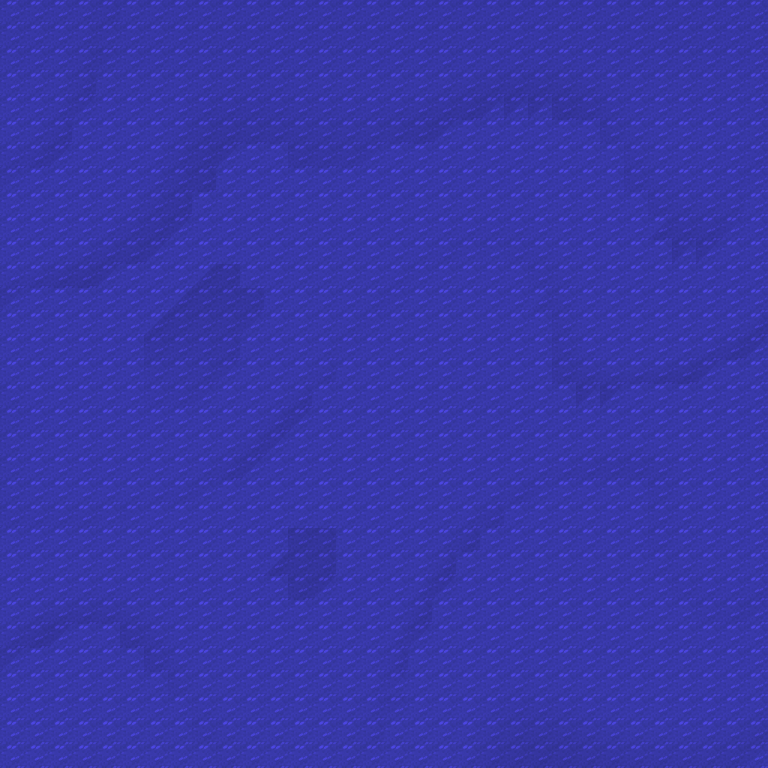
This texture is drawn by a WebGL 1 fragment shader. Its source:

```glsl
precision highp float;
// Rippled blue water: 32 x 32 identical tiles of crisp slanted grain, each with
// two unequal rows of bright specks. Patchy shadows deepen toward the contours
// of a broad wavy field and break off along the tile edges and diagonals.

#define TILES 32.0
#define TEXELS 16.0
#define DEEP vec3(0.200, 0.208, 0.600)
#define GLINT vec3(0.290, 0.270, 0.865)
#define BASE_LIGHT 0.18
#define STREAK_GAIN 0.055
#define GRAIN_GAIN 0.36
#define GLINT_GAIN 0.95
#define GLINT_SIZE vec2(0.092, 0.058)
#define SHADOW 0.085
#define TAU 6.28318

uniform vec2 u_resolution;

float hash(vec2 p) {
  return fract(sin(dot(p, vec2(12.99, 78.23))) * 437.58);
}

// Value noise that wraps after a whole number of lattice steps
float wrappedNoise(vec2 p, vec2 period) {
  vec2 i = floor(p);
  vec2 w = smoothstep(0.0, 1.0, p - i);
  vec2 a = mod(i, period);
  vec2 b = mod(i + 1.0, period);
  return mix(mix(hash(a), hash(vec2(b.x, a.y)), w.x),
             mix(hash(vec2(a.x, b.y)), hash(b), w.x), w.y) - 0.5;
}

// Texel grain plus strokes sheared to rise to the right
float grain(vec2 f) {
  float texels = wrappedNoise(f * TEXELS - 0.5, vec2(TEXELS));
  vec2 sheared = vec2(0.5 * f.x, f.y - 0.5 * f.x) * TEXELS - 0.5;
  return texels + 0.35 * wrappedNoise(sheared, vec2(0.5 * TEXELS));
}

// Whole-number frequencies keep the slanted streaks seamless
float streaks(vec2 f) {
  return 0.8 * sin(TAU * dot(f, vec2(-1.0, 1.0)) + 0.8)
       + 0.5 * sin(TAU * dot(f, vec2(-1.0, 3.0)) + 2.1)
       + 0.5 * sin(TAU * dot(f, vec2(-3.0, 5.0)) + 4.0);
}

// Two rows of four specks that shrink and fade as each row rises
float glints(vec2 f) {
  float sum = 0.0;
  for (int k = 0; k < 8; k++) {
    float row = mod(float(k), 2.0);
    float along = floor(float(k) * 0.5);
    vec2 center = vec2(0.39 + 0.15 * row + 0.19 * along,
                       0.86 - 0.46 * row + 0.06 * along);
    center.y += 0.12 * (hash(vec2(along, row + 3.0)) - 0.5);
    vec2 d = f - center;
    d -= floor(d + 0.5);
    d.y -= 0.35 * d.x;
    d /= GLINT_SIZE * (1.15 - 0.12 * along - 0.1 * row);
    float strength = 1.0 - 0.17 * along - 0.15 * row;
    sum += strength * (1.0 - smoothstep(0.5, 1.3, length(d)));
  }
  return sum;
}

// Height that mostly rises toward the lower right
float swell(vec2 p) {
  return 0.03 * p.x - 0.10 * p.y
       + 0.40 * sin(0.26 * p.x + 0.12 * p.y + 0.9)
       + 0.32 * sin(0.40 * p.x - 0.27 * p.y + 1.2 * sin(0.22 * p.y));
}

// Shadow above the contour level held by one half of a tile
float contourShadow(float height, vec2 center) {
  return smoothstep(0.66, 1.08, height - floor(swell(center)));
}

// Slow change in how deep the shadows are
float patches(vec2 p) {
  float wave = sin(0.33 * p.x + 0.21 * p.y + 1.0)
             + sin(0.19 * p.x - 0.37 * p.y + 2.5);
  return 0.25 + 0.75 * smoothstep(-0.9, 0.9, wave);
}

void main() {
  vec2 uv = gl_FragCoord.xy / u_resolution;
  vec2 p = uv * TILES;
  vec2 cell = floor(p);
  vec2 f = p - cell;

  // Tile surface
  float light = BASE_LIGHT + STREAK_GAIN * streaks(f)
              + GRAIN_GAIN * grain(f) + GLINT_GAIN * glints(f);
  vec3 color = mix(DEEP, GLINT, clamp(light, -0.05, 1.1));

  // Broad shading: split tiles, a little darker toward the top
  float height = swell(p);
  float upper = contourShadow(height, cell + vec2(0.33, 0.67));
  float lower = contourShadow(height, cell + vec2(0.67, 0.33));
  float shade = mix(upper, lower, smoothstep(-0.05, 0.05, f.x - f.y));
  color *= 1.0 - SHADOW * shade * patches(p);
  color *= 1.0 - 0.025 * smoothstep(0.8, 1.0, uv.y);
  gl_FragColor = vec4(color, 1.0);
}
```
